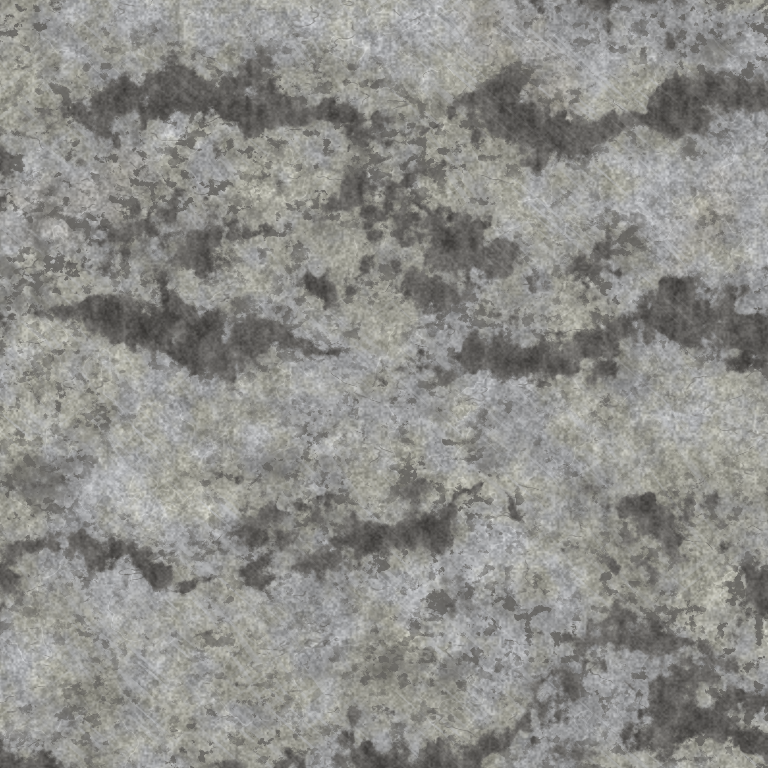
Reproduce this texture procedurally as a three.js fragment shader.

```glsl
// Weathered grey stone crossed by ragged, wavy, near-horizontal dark seams.
// Layered value noise makes the stains and grain, stretched noise the scratches,
// and warped distances to noisy curves place the seams and their sooty halos.
varying vec2 vUv;

const vec3 OLIVE_STONE = vec3(0.664, 0.662, 0.617);
const vec3 BLUE_STONE = vec3(0.658, 0.664, 0.674);
const vec3 OCHRE_STAIN = vec3(0.640, 0.610, 0.550);
const vec3 GRIME = vec3(0.375, 0.368, 0.355);
const vec3 SOOT_LIGHT = vec3(0.455, 0.447, 0.435);
const vec3 SOOT_DARK = vec3(0.250, 0.243, 0.235);
const vec3 SCRATCH_WHITE = vec3(0.775, 0.783, 0.795);

float hash(vec2 cell) {
  vec3 q = fract(cell.xyx * 0.1031);
  q += dot(q, q.yzx + 33.33);
  return fract((q.x + q.y) * q.z);
}

float noise(vec2 p) {
  vec2 cell = floor(p);
  vec2 f = fract(p);
  f = f * f * (3.0 - 2.0 * f);
  float low = mix(hash(cell), hash(cell + vec2(1.0, 0.0)), f.x);
  float high = mix(hash(cell + vec2(0.0, 1.0)), hash(cell + 1.0), f.x);
  return mix(low, high, f.y);
}

vec2 rotate(vec2 p, float angle) {
  float c = cos(angle), s = sin(angle);
  return vec2(c * p.x + s * p.y, c * p.y - s * p.x);
}

// Five rotated octaves, centred on zero.
float fbm(vec2 p) {
  float sum = 0.0, amplitude = 0.5;
  for (int i = 0; i < 5; i++) {
    sum += amplitude * (noise(p) - 0.5);
    p = rotate(p, 0.6) * 2.03 + 17.3;
    amplitude *= 0.55;
  }
  return sum;
}

// Depth inside one seam: positive within, negative outside.
float seamDepth(vec2 p, float row) {
  float path = 0.02 + 0.28 * row + 0.34 * fbm(vec2(p.x * 3.0 + 3.0, row * 17.3 + 5.0));
  float swell = noise(vec2(p.x * 6.0, row * 9.7 + 40.0));
  float halfWidth = mix(0.001, 0.034, smoothstep(0.1, 0.75, swell));
  return halfWidth - abs(p.y - path);
}

// Fine parallel strokes at one angle, broken up into patches.
float scratches(vec2 p, float angle, float density, float seed) {
  vec2 q = rotate(p, angle) + seed;
  float stroke = smoothstep(0.64, 0.92, noise(q * vec2(15.0, density)));
  float patches = smoothstep(-0.14, 0.18, fbm(p * 7.0 + seed * 3.0));
  return stroke * patches;
}

// Thin meandering lines where noise crosses its middle value.
float vein(vec2 p, float width) {
  return 1.0 - smoothstep(0.0, width, abs(fbm(p)));
}

void main() {
  vec2 p = vUv;

  // Seams: nearest warped curve, plus loose smudges, with crumbling edges
  vec2 warp = vec2(fbm(p * 5.5 + 11.0), fbm(p * 5.5 + 47.0));
  vec2 bent = p + warp * vec2(0.24, 0.20);
  float depth = -1.0;
  for (int i = 0; i < 4; i++) {
    depth = max(depth, seamDepth(bent, float(i)));
  }
  depth = max(depth, (fbm(p * vec2(6.0, 9.0) + 31.0) - 0.22) * 0.16);
  float tear = fbm(p * 24.0 + 8.0);
  float crumbs = fbm(p * 85.0 + 19.0);
  float drip = noise(p * vec2(150.0, 32.0)) - 0.5;
  float torn = depth + tear * 0.065 + crumbs * 0.032 + drip * 0.012;
  float seam = smoothstep(-0.007, 0.009, torn);
  float halo = smoothstep(-0.075, 0.01, depth + tear * 0.13 + crumbs * 0.04);

  // Stone: faint olive and bluish stains under mottling and strong grain
  float broad = fbm(p * 9.0 + 63.0);
  float mottle = fbm(p * 44.0 + 21.0);
  float grain = noise(p * 370.0) - 0.5;
  float coarseGrain = noise(rotate(p, 0.7) * 215.0 + 9.0) - 0.5;
  float tint = 0.7 * fbm(p * 8.0 + 90.0) + 0.6 * fbm(p * 30.0 + 70.0);
  vec3 stone = mix(OLIVE_STONE, BLUE_STONE, smoothstep(-0.16, 0.16, tint));
  stone = mix(stone, OCHRE_STAIN, 0.4 * smoothstep(0.2, 0.34, fbm(p * 4.0 + 140.0)));
  stone += 0.08 * broad + 0.21 * mottle + 0.17 * grain + 0.12 * coarseGrain;
  stone += 0.05 * (noise(p * vec2(130.0, 12.0)) - 0.5);

  // Scratches: mostly falling to the right, some crossing
  float marks = scratches(p, -0.72, 270.0, 2.0) + 0.7 * scratches(p, -0.95, 220.0, 7.0);
  marks += 0.5 * scratches(p, 0.65, 240.0, 13.0);
  stone = mix(stone, SCRATCH_WHITE, 0.55 * min(marks, 1.0));
  stone += 0.07 * vein(p * 9.0 + 55.0, 0.012);

  // Grime: halo, blotches, small flecks and broken hairline cracks
  float grimy = smoothstep(-0.04, 0.2, fbm(p * 5.0 + 120.0));
  float blotches = smoothstep(0.0, 0.25, fbm(p * vec2(17.0, 23.0) + 77.0) + 0.4 * crumbs);
  float flecks = smoothstep(0.07, 0.18, fbm(p * vec2(80.0, 92.0) + 33.0));
  float cracks = vein(p * vec2(8.0, 15.0) + 81.0, 0.016) * smoothstep(0.02, 0.16, mottle);
  float grime = 0.26 * halo + blotches * (0.10 + 0.36 * grimy);
  grime += flecks * (0.10 + 0.32 * grimy + 0.4 * halo) + 0.4 * cracks;
  stone = mix(stone, GRIME, clamp(grime, 0.0, 0.85));

  // Soot: vertical streaks, darkest in the middle of a seam
  float streak = noise(p * vec2(130.0, 28.0) + 5.0) - 0.5;
  float darkness = 0.3 + 11.0 * clamp(torn, 0.0, 0.04) + 0.55 * streak + 0.9 * mottle;
  vec3 soot = mix(SOOT_LIGHT, SOOT_DARK, clamp(darkness, 0.0, 1.0));
  soot += 0.09 * grain + 0.06 * coarseGrain + 0.04 * marks;

  gl_FragColor = vec4(mix(stone, soot, seam * 0.95), 1.0);
}
```
